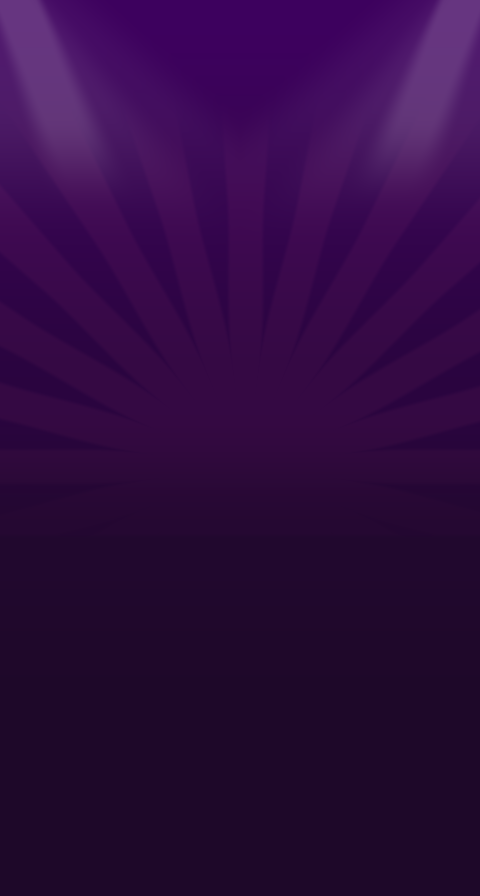
This background is drawn by a WebGL 1 fragment shader. Its source:

```glsl
precision highp float;

uniform vec2 u_resolution;

// Backdrop colours, from the top down
const vec3 TOP_VIOLET = vec3(0.240, 0.004, 0.368);
const vec3 UPPER_PURPLE = vec3(0.212, 0.018, 0.315);
const vec3 MID_PURPLE = vec3(0.164, 0.016, 0.248);
const vec3 LOW_PLUM = vec3(0.138, 0.028, 0.192);
const vec3 FLOOR_PLUM = vec3(0.130, 0.030, 0.182);
const vec3 FLOOR_DARK = vec3(0.118, 0.030, 0.160);
const float HORIZON = 0.597;

// Sunburst
const vec3 RAY_TINT = vec3(0.042, 0.018, 0.016);
const vec2 BURST_CENTER = vec2(0.512, 0.521); // x of width, depth of height
const float RAY_COUNT = 24.0;
const float RAY_START = 0.075;
const float RAY_FULL = 0.30;
const float RAY_SOFTNESS = 0.003;

// Spotlights
const vec3 LIGHT_COLOR = vec3(1.0, 0.98, 1.0);
const float WIDE_LIGHT = 0.045;
const float MEDIUM_LIGHT = 0.055;
const float BRIGHT_LIGHT = 0.11;

const float TAU = 6.2831853;

// Vertical gradient with a faint step at the horizon
vec3 backdrop(float depth) {
  vec3 wall = mix(TOP_VIOLET, UPPER_PURPLE, smoothstep(0.02, 0.22, depth));
  wall = mix(wall, MID_PURPLE, smoothstep(0.18, 0.44, depth));
  wall = mix(wall, LOW_PLUM, smoothstep(0.44, HORIZON, depth));
  vec3 ground = mix(FLOOR_PLUM, FLOOR_DARK, smoothstep(HORIZON, 0.80, depth));
  return mix(wall, ground, smoothstep(HORIZON - 0.002, HORIZON + 0.004, depth));
}

// Light wedges that merge into a solid disc near the centre
float sunburst(vec2 offset) {
  float radius = max(length(offset), 0.001);
  float turn = atan(offset.x, -offset.y) / TAU * RAY_COUNT;
  float fromAxis = abs(fract(turn + 0.5) - 0.5);
  float soft = RAY_SOFTNESS * RAY_COUNT / (TAU * radius);
  float growth = smoothstep(RAY_START - 0.02, RAY_FULL, radius);
  float limit = mix(0.5 + soft, 0.26, growth);
  return 1.0 - smoothstep(limit - soft, limit + soft, fromAxis);
}

// Coverage left of the slanted line x = start + slope * depth
float leftOf(vec2 p, float start, float slope, float soft) {
  float dist = (p.x - start - slope * p.y) / sqrt(1.0 + slope * slope);
  return 1.0 - smoothstep(-soft, soft, dist);
}

// Three nested beams falling from the left corner
float spotlight(vec2 p) {
  float blur = 0.006 + 0.06 * p.y;
  float wide = leftOf(p, 0.085, 1.12, 0.028);
  float medium = leftOf(p, 0.046, 0.79, 0.008 + blur);
  float bright = leftOf(p, 0.045, 0.43, blur)
               * (1.0 - leftOf(p, -0.009, 0.35, blur));
  wide *= 1.0 - smoothstep(0.10, 0.27, p.y);
  medium *= 1.0 - smoothstep(0.11, 0.28, p.y);
  bright *= 1.0 - smoothstep(0.13, 0.235, p.y);
  return WIDE_LIGHT * wide + MEDIUM_LIGHT * medium + BRIGHT_LIGHT * bright;
}

void main() {
  vec2 uv = gl_FragCoord.xy / u_resolution;
  float aspect = u_resolution.x / u_resolution.y;
  vec2 p = vec2(uv.x * aspect, 1.0 - uv.y); // height units, depth from the top

  vec3 color = backdrop(p.y);

  // Rays fade out below the lights and toward the horizon
  vec2 center = vec2(BURST_CENTER.x * aspect, BURST_CENTER.y);
  float rayFade = smoothstep(0.10, 0.22, p.y)
                * (1.0 - 0.85 * smoothstep(0.47, HORIZON, p.y))
                * (1.0 - smoothstep(HORIZON - 0.002, HORIZON + 0.004, p.y));
  color += RAY_TINT * sunburst(p - center) * rayFade;

  // Mirrored spotlights
  vec2 folded = vec2(min(p.x, aspect - p.x), p.y);
  color = mix(color, LIGHT_COLOR, spotlight(folded));

  gl_FragColor = vec4(color, 1.0);
}
```
